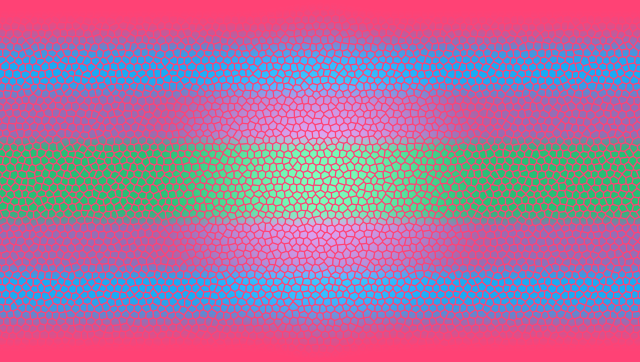
Reproduce this background procedurally as a Shadertoy shader.

```glsl
const vec3 PINK   = vec3(1.00, 0.26, 0.46);
const vec3 PURPLE = vec3(0.58, 0.43, 0.71);
const vec3 BLUE   = vec3(0.10, 0.67, 0.96);
const vec3 GREEN  = vec3(0.15, 0.75, 0.46);
const vec3 LIGHT  = vec3(0.34, 0.25, 0.28);

const float CELL_SIZE  = 0.0214; // cell pitch, in canvas heights
const float ROW_PITCH  = 0.866;  // row spacing, in cells
const float JITTER     = 0.46;
const float HALF_GROUT = 0.085;  // half the line width, in cells

vec2 hash22(vec2 p) {
    vec3 q = fract(vec3(p.xyx) * vec3(0.1031, 0.1030, 0.0973));
    q += dot(q, q.yzx + 33.33);
    return fract((q.xx + q.yz) * q.zy);
}

// Jittered centre of a cell in a staggered grid
vec2 cellCentre(vec2 id, float jitter) {
    vec2 centre = vec2(id.x + 0.5 * mod(id.y, 2.0), id.y * ROW_PITCH);
    return centre + (hash22(id) - 0.5) * jitter;
}

float smoothMin(float a, float b, float k) {
    float h = max(k - abs(a - b), 0.0) / k;
    return min(a, b) - 0.25 * h * h * k;
}

// Distance to the nearest cell wall, with rounded corners
float wallDistance(vec2 p, float jitter) {
    vec2 base = vec2(floor(p.x), floor(p.y / ROW_PITCH + 0.5));
    vec2 nearest = vec2(0.0);
    float best = 1e3;
    for (int j = -2; j <= 2; j++)
    for (int i = -2; i <= 2; i++) {
        vec2 offset = cellCentre(base + vec2(i, j), jitter) - p;
        float d = dot(offset, offset);
        if (d < best) { best = d; nearest = offset; }
    }
    float wall = 1.0;
    for (int j = -2; j <= 2; j++)
    for (int i = -2; i <= 2; i++) {
        vec2 offset = cellCentre(base + vec2(i, j), jitter) - p;
        vec2 across = offset - nearest;
        if (dot(across, across) > 1e-4) {
            float d = dot(0.5 * (offset + nearest), normalize(across));
            wall = smoothMin(wall, d, 0.07);
        }
    }
    return wall;
}

// Mirrored colour bands; d is the distance from the middle line
vec3 bandColour(float d) {
    float green = 1.0 - smoothstep(0.075, 0.135, d);
    float blue = smoothstep(0.215, 0.285, d) * (1.0 - smoothstep(0.31, 0.42, d));
    return mix(mix(PURPLE, BLUE, blue), GREEN, green);
}

// Tile strength, reaching further out above and below the glow
float bandOpacity(float d, float x) {
    float reach = 0.025 * exp(-x * x / 0.012);
    return 1.0 - smoothstep(0.35, 0.475, d - reach);
}

void mainImage(out vec4 fragColor, in vec2 fragCoord) {
    vec2 p = (fragCoord - 0.5 * iResolution.xy) / iResolution.y;
    float d = abs(p.y);
    float radius = length(p);

    // Tiles and their soft edges
    float wall = wallDistance(p / CELL_SIZE, JITTER);
    float pixel = 1.0 / (iResolution.y * CELL_SIZE);
    float tile = smoothstep(-0.6 * pixel, 0.6 * pixel, wall - HALF_GROUT);

    // Bands brightened by a round central light
    float glow = 1.0 - smoothstep(0.0, 0.50, radius);
    vec3 fill = bandColour(d) + LIGHT * glow;

    // Tiles thin out slightly around the rim of the light
    float rim = exp(-pow((radius - 0.46) / 0.07, 2.0));
    float sideBand = smoothstep(0.10, 0.16, d) * (1.0 - smoothstep(0.20, 0.28, d));
    float opacity = bandOpacity(d, p.x) * (1.0 - 0.2 * rim * sideBand);

    vec3 colour = mix(PINK, min(fill, 1.0), tile * opacity);
    fragColor = vec4(colour, 1.0);
}
```
